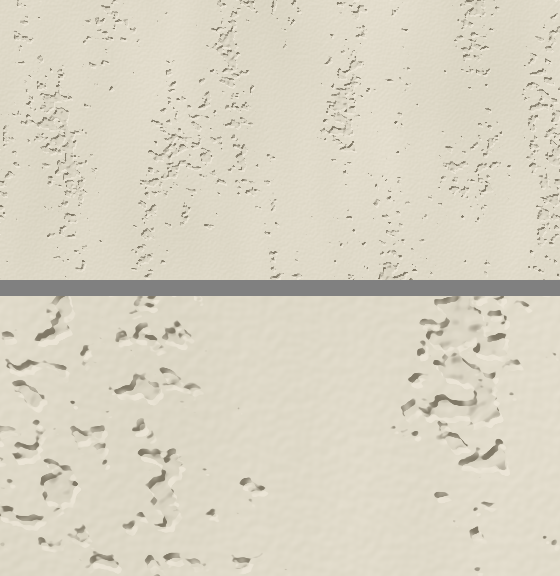
Top, the full canvas; bottom, a detail of the centre.
A Shadertoy shader for this texture:

```glsl
// Cream travertine plaster: a smooth, faintly grained face broken by ragged
// chips gathered in vertical streaks. Gradient noise builds a height field,
// which is lit from the upper left for dark pit edges and pale rims.

const vec3 PLASTER   = vec3(0.868, 0.846, 0.779);
const vec3 HIGHLIGHT = vec3(0.945, 0.918, 0.865);
const vec3 SHADOW    = vec3(0.470, 0.440, 0.370);

const vec2  TO_LIGHT     = vec2(-0.50, 0.866);
const vec2  STREAK_FREQ  = vec2(7.0, 1.5);
const vec2  CHIP_FREQ    = vec2(25.0, 33.0);
const float STREAK_GAIN  = 1.15;
const float PIT_LEVEL    = 0.47;   // higher leaves fewer chips
const float PIT_EDGE     = 0.13;   // softness of the chip outline
const float SHADOW_REACH = 0.0075; // in canvas heights
const float GRAIN_FREQ   = 95.0;

// Random unit gradient for a lattice cell
vec2 cellGradient(vec2 cell) {
    uvec2 q = uvec2(ivec2(cell) + 4096);
    uint h = q.x * 1597334677u ^ q.y * 3812015801u;
    h = (h ^ (h >> 15)) * 2246822519u;
    h ^= h >> 13;
    float angle = float(h & 65535u) * 6.2831853 / 65536.0;
    return vec2(cos(angle), sin(angle));
}

float gradientNoise(vec2 p) {
    vec2 i = floor(p), f = p - i;
    vec2 u = f * f * f * (f * (f * 6.0 - 15.0) + 10.0);
    vec2 e = vec2(1.0, 0.0);
    float a = dot(cellGradient(i), f);
    float b = dot(cellGradient(i + e.xy), f - e.xy);
    float c = dot(cellGradient(i + e.yx), f - e.yx);
    float d = dot(cellGradient(i + e.xx), f - e.xx);
    return mix(mix(a, b, u.x), mix(c, d, u.x), u.y);
}

float fbm(vec2 p) {
    float sum = 0.0, amplitude = 1.0;
    for (int octave = 0; octave < 3; octave++) {
        sum += amplitude * gradientNoise(p);
        p = mat2(1.6, 1.2, -1.2, 1.6) * p + 17.3;
        amplitude *= 0.55;
    }
    return sum;
}

// Where chips gather: tall, slightly wandering columns
float streaks(vec2 p) {
    p.x += 0.04 * gradientNoise(p * vec2(2.0, 4.0) + 31.0);
    float broad = gradientNoise(p * STREAK_FREQ + 5.7);
    float narrow = gradientNoise(p * STREAK_FREQ * vec2(2.1, 2.8) + 71.0);
    return broad + 0.45 * narrow;
}

// Depth of the chipped pits, 0 on the smooth face
float pitDepth(vec2 p) {
    float field = fbm(p * CHIP_FREQ + 11.0) + STREAK_GAIN * streaks(p);
    float pit = smoothstep(PIT_LEVEL, PIT_LEVEL + PIT_EDGE, field);
    float rubble = gradientNoise(p * 62.0 + 43.0);
    return pit * (0.75 + 0.9 * rubble);
}

float grainHeight(vec2 p) {
    return gradientNoise(p * GRAIN_FREQ + 3.0)
         + 0.6 * gradientNoise(p * GRAIN_FREQ * 0.5 + 59.0);
}

void mainImage(out vec4 fragColor, in vec2 fragCoord) {
    vec2 p = fragCoord / iResolution.y;
    vec2 lit = p + TO_LIGHT * SHADOW_REACH;

    // Shadow under the upper edges, light on the lower rims
    float depth = pitDepth(p);
    float relief = depth - pitDepth(lit);
    float shade = smoothstep(0.08, 1.0, relief);
    float rim = smoothstep(0.10, 0.90, -relief);

    // Fine leathery grain and broad clouding of the plaster
    float grain = grainHeight(p) - grainHeight(p + TO_LIGHT * 0.004);
    float cloud = gradientNoise(p * vec2(2.6, 1.1) + 23.0)
                + 0.5 * gradientNoise(p * vec2(9.0, 2.5) + 87.0);

    float tone = 0.05 + 0.36 * cloud - 0.30 * grain;
    vec3 color = PLASTER + (HIGHLIGHT - PLASTER) * clamp(tone, -0.9, 0.9);
    color = mix(color, HIGHLIGHT, 0.65 * rim);
    color = mix(color, SHADOW, clamp(0.85 * shade + 0.07 * depth, 0.0, 1.0));

    fragColor = vec4(color, 1.0);
}
```
